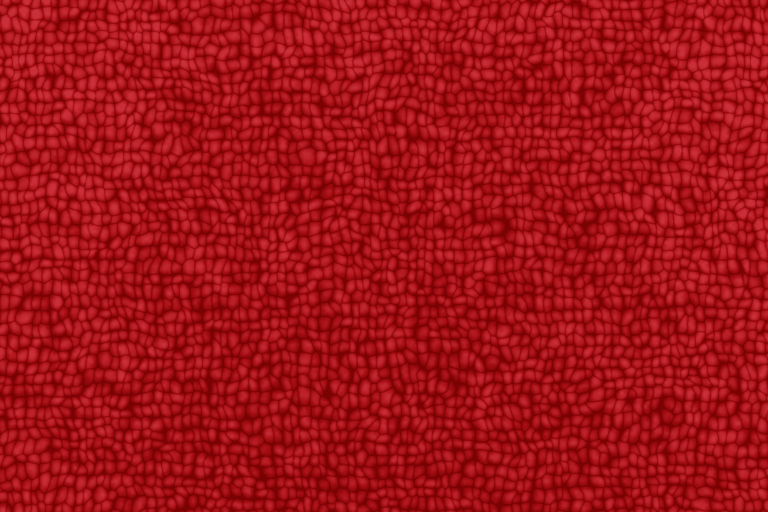
Reproduce this texture procedurally as a WebGL 1 fragment shader.

```glsl
precision highp float;
// Red loop-pile carpet: wavy rows of small, tightly packed yarn loops.

uniform vec2 u_resolution;

const vec3 DEEP_RED = vec3(0.48, 0.008, 0.012);
const vec3 YARN_RED = vec3(0.63, 0.05, 0.07);
const vec3 LIT_RED = vec3(0.79, 0.18, 0.22);
const vec2 LOOP_PITCH = vec2(0.0190, 0.0235);
const vec2 LOOP_RADII = vec2(0.0115, 0.0160);

float hash(vec2 p) {
  vec3 q = fract(vec3(p.xyx) * 0.1031);
  q += dot(q, q.yzx + 33.33);
  return fract((q.x + q.y) * q.z);
}

vec2 hash2(vec2 p) {
  return vec2(hash(p), hash(p + 57.3));
}

float noise(vec2 p) {
  vec2 cell = floor(p);
  vec2 f = fract(p);
  f = f * f * (3.0 - 2.0 * f);
  float low = mix(hash(cell), hash(cell + vec2(1.0, 0.0)), f.x);
  float high = mix(hash(cell + vec2(0.0, 1.0)), hash(cell + 1.0), f.x);
  return mix(low, high, f.y);
}

vec2 rotate(vec2 p, float angle) {
  float c = cos(angle);
  float s = sin(angle);
  return vec2(c * p.x + s * p.y, c * p.y - s * p.x);
}

// Bends the rows so that the weave is not a strict grid.
vec2 bendRows(vec2 p, float amount) {
  vec2 coarse = vec2(noise(p * 9.0), noise(p * 9.0 + 40.0));
  vec2 fine = vec2(noise(p * 34.0 + 80.0), noise(p * 34.0 + 120.0));
  return p + amount * (coarse + 0.45 * fine - 0.7);
}

// Dome of one loop; x is its height, y its upward-facing light.
vec2 loopDome(vec2 offset, vec2 id) {
  float turn = hash(id + 11.0) - 0.5;
  float angle = 1.3 * turn + 1.2 * sign(turn) * step(0.83, hash(id + 23.0));
  vec2 radii = LOOP_RADII * mix(0.88, 1.12, hash(id + 31.0));
  vec2 q = rotate(offset, angle) / radii;
  q.x += 0.25 * turn * q.y * q.y;
  float lift = 0.4 * (hash(id + 47.0) - 0.5);
  return vec2(1.0 + lift - dot(q, q), offset.y / LOOP_RADII.y);
}

// Shade of the pile, from the highest loop and the seam to the next one.
float pileTone(vec2 p) {
  vec2 home = floor(p / LOOP_PITCH);
  vec2 top = vec2(-2.0, 0.0);
  float second = -2.0;
  for (int j = -1; j <= 1; j++) {
    for (int i = -1; i <= 1; i++) {
      vec2 id = home + vec2(float(i), float(j));
      vec2 jitter = (hash2(id) - 0.5) * vec2(0.55, 0.38);
      vec2 dome = loopDome(p - (id + 0.5 + jitter) * LOOP_PITCH, id);
      if (dome.x > top.x) {
        second = top.x;
        top = dome;
      } else {
        second = max(second, dome.x);
      }
    }
  }
  float seam = 1.0 - smoothstep(0.0, 0.4, top.x - second);
  return 0.11 + 0.72 * max(top.x, -0.2) - 0.28 * seam + 0.10 * top.y;
}

vec3 yarnColor(float tone) {
  vec3 shadow = mix(DEEP_RED, YARN_RED, clamp(tone * 2.0, 0.0, 1.0));
  return mix(shadow, LIT_RED, clamp(tone * 2.0 - 1.0, 0.0, 1.0));
}

void main() {
  vec2 uv = gl_FragCoord.xy / u_resolution;

  // Four samples per pixel soften the loop edges.
  float tone = 0.0;
  for (int k = 0; k < 4; k++) {
    float n = float(k);
    vec2 shift = vec2(mod(n, 2.0), floor(n / 2.0)) * 0.6 - 0.3;
    vec2 p = (gl_FragCoord.xy + shift) / u_resolution.y;
    tone += 0.25 * pileTone(bendRows(p, 0.022));
  }

  // Broad light: brighter toward the top and sides, with faint patches.
  vec2 p = gl_FragCoord.xy / u_resolution.y;
  float side = abs(uv.x - 0.5) * 2.0;
  tone += 0.16 * (uv.y - 0.5) + 0.10 * side * side * side;
  tone += 0.14 * (noise(p * 16.0 + 7.0) - 0.5);

  // Fine fibre fuzz, slightly paler than the yarn.
  float fuzz = noise(p * 150.0 + 19.0) - 0.5;
  vec3 color = yarnColor(tone + 0.14 * fuzz);
  color += vec3(-0.01, 0.02, 0.02) * fuzz * smoothstep(0.3, 0.7, tone);
  gl_FragColor = vec4(clamp(color, 0.0, 1.0), 1.0);
}
```
